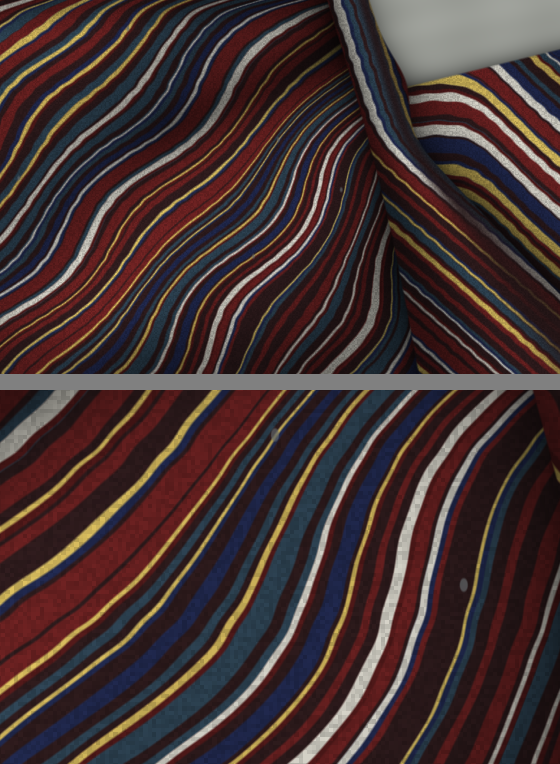
Top, the full canvas; bottom, a detail of the centre.
Give the GLSL for this texture, as a Shadertoy shader.

```glsl
const vec3 MAROON = vec3(0.17, 0.10, 0.105);
const vec3 RED = vec3(0.39, 0.12, 0.12);
const vec3 SLATE = vec3(0.17, 0.25, 0.31);
const vec3 NAVY = vec3(0.12, 0.15, 0.29);
const vec3 CHALK = vec3(0.80, 0.79, 0.75);
const vec3 STRAW = vec3(0.78, 0.68, 0.34);

vec3 hash3(float n) {
    return fract(sin(n * vec3(12.99, 78.23, 37.72) + 1.7) * 4375.85);
}

// Rises from 0 to x around x = 0, rounded over the width r
float softRamp(float x, float r) {
    return 0.5 * (x + sqrt(x * x + r * r));
}

// Coverage of a shape from its signed distance
float cover(float d, float aa) {
    return 1.0 - smoothstep(-aa, aa, d);
}

// Irregular printed stripes: broad dark bands, then thin bright lines
vec3 stripes(float s, float seed) {
    float aa = min(fwidth(s), 0.02) * 0.8 + 0.0006;
    vec3 c = MAROON;
    for (int i = -1; i <= 1; i++) {
        float id = floor(s * 19.0) + float(i);
        vec3 h = hash3(id + seed);
        float d = abs(s * 19.0 - id - 0.5 - 0.5 * (h.x - 0.5)) - mix(0.12, 0.42, h.y);
        vec3 band = h.z < 0.45 ? RED : h.z < 0.8 ? SLATE : NAVY;
        c = mix(c, band, cover(d, aa * 19.0));
    }
    for (int i = -1; i <= 1; i++) {
        float id = floor(s * 13.0) + float(i);
        vec3 h = hash3(id * 1.37 + seed + 40.0);
        float offset = s * 13.0 - id - 0.5 - 0.6 * (h.x - 0.5);
        float halfWidth = mix(0.035, 0.17, h.y * h.y);
        float rim = abs(offset - 0.06) - halfWidth - 0.05;
        c = mix(c, h.x < 0.5 ? NAVY : RED * 0.8, cover(rim, aa * 13.0));
        vec3 ink = h.z < 0.5 ? CHALK : STRAW;
        c = mix(c, ink, cover(abs(offset) - halfWidth, aa * 13.0));
    }
    return c;
}

void mainImage(out vec4 fragColor, in vec2 fragCoord) {
    vec2 p = fragCoord / iResolution.y;
    float aa = 1.0 / iResolution.y;

    // Hand-printed wobble of the stripe edges
    float wobble = 0.0012 * sin(p.x * 83.0 + 3.0 * sin(p.y * 41.0))
                 + 0.0008 * sin(p.y * 131.0 - p.x * 57.0);

    // Valley beside the central fold, and the fold's far edge
    float t = p.x - (1.12 - 0.245 * p.y + 0.02 * sin(3.14 * p.y));
    float fall = softRamp(0.62 - p.y, 0.06);
    float farEdge = t - 0.11 - 0.75 * fall - 0.03 * exp(-120.0 * pow(p.y - 0.78, 2.0));

    // Left drape: diagonal stripes that converge to the right
    float q = p.x - p.y - 0.08 - 2.0 * softRamp(p.y - 0.975, 0.015);
    q += 0.026 * sin(8.5 * (p.x + p.y) + 1.2) + 0.012 * sin(19.0 * p.y - 4.0 * p.x);
    float spread = q > 0.0 ? 1.0 - 0.72 * p.y : 1.0 + 0.25 * p.y;
    vec3 leftCloth = stripes(q / spread + wobble, 7.0);
    float crest = p.y - 0.69 - 0.52 * (p.x - 0.37);
    float light = 0.9 + 0.13 * sin(5.0 * p.x - 7.0 * p.y + 1.5)
                + 0.07 * sin(13.0 * p.x - 9.0 * p.y);
    light -= 0.35 * exp(-pow((crest + 0.09) / 0.08, 2.0)) * smoothstep(0.25, 0.5, p.x);
    light *= 1.0 - 0.65 * exp(t * 13.0);
    light *= mix(0.75, 1.0, smoothstep(0.0, 0.2, p.y)) * (1.0 - 0.3 * smoothstep(0.9, 1.0, p.y));
    leftCloth *= light;

    // Central fold: stripes that fan out from its throat
    vec3 foldCloth = stripes(0.85 * (t - 0.95 * fall) + wobble, 23.0);
    float across = t / (0.12 + 0.75 * fall);
    foldCloth *= 0.42 + 0.55 * exp(-pow((across - 0.55) / 0.33, 2.0));
    foldCloth = mix(foldCloth, MAROON * 0.8, 0.85 * exp(-pow((across - 0.78) / 0.14, 2.0)));

    // Right drape: flat stripes that bend down to the right
    float bend = p.y + 0.92 * softRamp(p.x - 1.27, 0.07) + 0.012 * sin(14.0 * p.x);
    vec3 rightCloth = stripes(bend * 0.9 + wobble, 61.0);
    rightCloth *= 0.88 + 0.12 * sin(9.0 * bend + 1.0);
    rightCloth *= 1.0 - 0.6 * exp(-farEdge * 14.0);

    // Pale table with faint mottling and a contact shadow
    float rise = p.y - 0.77 - 0.246 * (p.x - 1.1);
    float mottle = sin(p.x * 21.0 + 2.0 * sin(p.y * 17.0)) * sin(p.y * 29.0 + p.x * 8.0);
    vec3 table = vec3(0.61, 0.62, 0.595) + 0.018 * mottle;
    table *= 1.0 - 0.4 * exp(-max(rise, 0.0) * 35.0) - 0.3 * exp(-max(farEdge, 0.0) * 30.0);

    // Fine weave on the cloth
    vec2 thread = floor(p * 260.0);
    float weave = 0.9 + 0.2 * hash3(thread.x * 0.37 + thread.y * 1.93).x;

    // Sparse lint flecks, one jittered point per cell
    vec2 cell = floor(p * 7.0);
    vec3 h = hash3(cell.x + cell.y * 9.1);
    vec2 fleck = fract(p * 7.0) - 0.2 - 0.6 * h.xy;
    float lint = cover(length(fleck * vec2(1.0, 0.6)) - 0.025, 7.0 * aa) * step(0.86, h.z);

    // Stack the parts: right drape, table, fold, left drape
    vec3 color = mix(rightCloth * weave, table, cover(-rise, aa * 1.5));
    color = mix(color, foldCloth * weave, cover(farEdge, aa * 1.5));
    vec3 front = mix(leftCloth * weave, vec3(0.38, 0.40, 0.41), 0.7 * lint);
    color = mix(color, front, cover(t, aa * 1.5));
    fragColor = vec4(color, 1.0);
}
```
